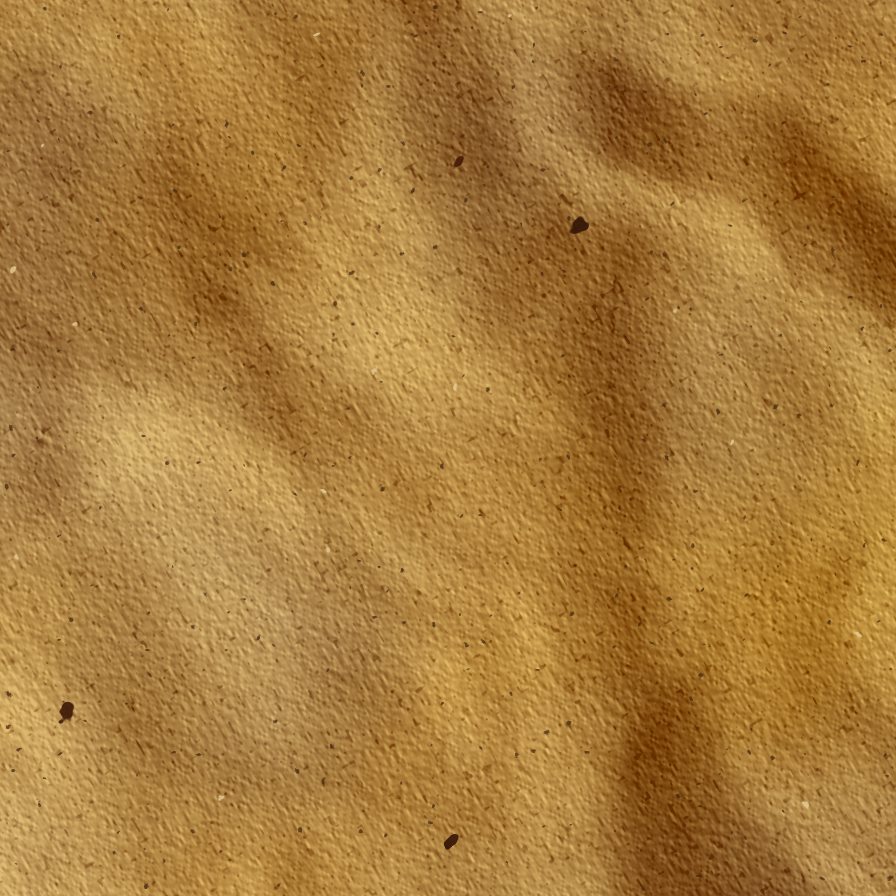
Give the GLSL for this texture, as a Shadertoy shader.

```glsl
// Wind-blown golden sand: uneven slanted folds, coarse grains and scattered dark debris.

float hash(vec2 p) {
    uvec2 q = uvec2(ivec2(floor(p))) * uvec2(1597u, 3571u);
    uint n = (q.x ^ (q.y << 7)) + q.y;
    n = (n ^ (n >> 15)) * 73939u;
    n = (n ^ (n >> 13)) * 91193u;
    n ^= n >> 16;
    return float(n & 65535u) / 65535.0;
}

float noise(vec2 p) {
    vec2 cell = floor(p), f = fract(p);
    f = f * f * (3.0 - 2.0 * f);
    return mix(mix(hash(cell), hash(cell + vec2(1, 0)), f.x),
               mix(hash(cell + vec2(0, 1)), hash(cell + vec2(1, 1)), f.x), f.y);
}

float fbm(vec2 p) {
    float sum = 0.0, amplitude = 0.5;
    for (int i = 0; i < 4; i++) {
        sum += amplitude * noise(p);
        p = mat2(1.6, 1.2, -1.2, 1.6) * p + 7.3;
        amplitude *= 0.5;
    }
    return sum / 0.9375;
}

// Axes across and along the slanted folds
vec2 slant(vec2 uv) {
    return mat2(0.87, -0.5, 0.5, 0.87) * uv;
}

// Long central ridge: shade deepens towards its crest and stops at a crisp edge
float ridgeShadow(vec2 uv) {
    float across = uv.x + 0.4 * uv.y + 0.2 * (fbm(uv * 4.0 + 4.0) - 0.5);
    across -= 0.09 * exp(-25.0 * (uv.y - 0.63) * (uv.y - 0.63));
    float edge = 0.02 + 0.05 * noise(uv * 5.0 + 9.0);
    return smoothstep(0.66, 0.83, across) * (1.0 - smoothstep(0.88 - edge, 0.88 + edge, across));
}

// Broad shaded hollow crossing the upper right corner
float hollowShadow(vec2 uv) {
    float d = dot(uv - vec2(0.6, 0.92), vec2(0.42, 0.91)) + 0.12 * (fbm(uv * 5.0 + 15.0) - 0.5);
    float band = smoothstep(-0.1, -0.06, d) * (1.0 - smoothstep(0.02, 0.09, d));
    return band * smoothstep(0.54, 0.7, uv.x);
}

// Height of the small folds, stretched along the slant and bent by noise
float folds(vec2 uv) {
    vec2 bend = vec2(noise(uv * 4.0 + 2.0), noise(uv * 4.0 + 38.0)) - 0.5;
    return fbm(slant(uv + 0.12 * bend) * vec2(5.5, 3.6) + 83.0);
}

// Embossed grains, slightly stretched along the slant and lit from the right
float grainRelief(vec2 uv) {
    vec2 g = slant(uv) * vec2(1.1, 0.8);
    vec2 toLight = vec2(0.7, 0.15);
    float coarse = noise(g * 175.0) - noise(g * 175.0 + toLight);
    float fine = noise(g * 300.0 + 50.0) - noise(g * 300.0 + 50.0 + toLight);
    return 0.55 * coarse + 0.7 * fine;
}

// Coverage of randomly turned, ragged flecks, at most one per grid cell
float flecks(vec2 uv, float density, float chance, float radius) {
    vec2 cell = floor(uv * density);
    vec2 center = cell + 0.2 + 0.6 * vec2(hash(cell + 103.0), hash(cell + 217.0));
    float angle = 6.2832 * hash(cell + 341.0);
    vec2 d = (uv * density - center) / density;
    d = vec2(cos(angle) * d.x + sin(angle) * d.y, cos(angle) * d.y - sin(angle) * d.x);
    d.y *= 1.2 + hash(cell + 409.0);
    float size = radius * (0.5 + 0.7 * hash(cell + 563.0));
    float dist = length(d) - size * (0.6 + 0.8 * noise(uv * 1.5 / radius));
    return step(hash(cell + 690.0), chance) * (1.0 - smoothstep(-0.0012, 0.0012, dist));
}

void mainImage(out vec4 fragColor, in vec2 fragCoord) {
    vec2 uv = fragCoord / iResolution.xy;

    // Broad light: ridge, hollow, blotches and the lit flanks of small folds
    float shadow = max(0.85 * ridgeShadow(uv), hollowShadow(uv));
    float height = folds(uv);
    float flank = height - folds(uv + vec2(0.055, 0.025));
    float light = 0.59 - 0.42 * shadow + 0.85 * flank + 0.65 * (height - 0.5);
    light += 0.5 * (fbm(uv * 3.2 + 11.0) - 0.5) + 0.08 * smoothstep(0.6, 1.0, uv.x);

    // Grains, with small pits between them
    light += 0.58 * grainRelief(uv);
    light -= 0.4 * smoothstep(0.8, 0.97, noise(slant(uv) * vec2(210.0, 150.0) + 70.0));

    // Sand colours, from shaded brown to pale gold
    vec3 color = mix(vec3(0.46, 0.26, 0.06), vec3(0.82, 0.67, 0.39), clamp(light, -0.2, 1.15));
    float hue = fbm(uv * 3.5 + 57.0) - 0.5;
    color += hue * vec3(-0.04, 0.01, 0.12);
    vec2 fromGlow = uv - vec2(1.03, 0.42);
    color += exp(-18.0 * dot(fromGlow, fromGlow)) * vec3(0.05, 0.035, -0.05);

    // Scattered specks, pale chips and a few larger scraps
    color = mix(color, vec3(0.27, 0.15, 0.06), 0.75 * flecks(uv, 34.0, 0.25, 0.0026));
    color = mix(color, vec3(0.9, 0.8, 0.6), 0.8 * flecks(uv + 5.0, 15.0, 0.05, 0.004));
    vec3 scrap = mix(vec3(0.1, 0.06, 0.03), vec3(0.36, 0.13, 0.03), noise(uv * 9.0));
    color = mix(color, scrap, 0.92 * flecks(uv + 2.0, 7.0, 0.12, 0.01));

    fragColor = vec4(clamp(color, 0.0, 1.0), 1.0);
}
```
